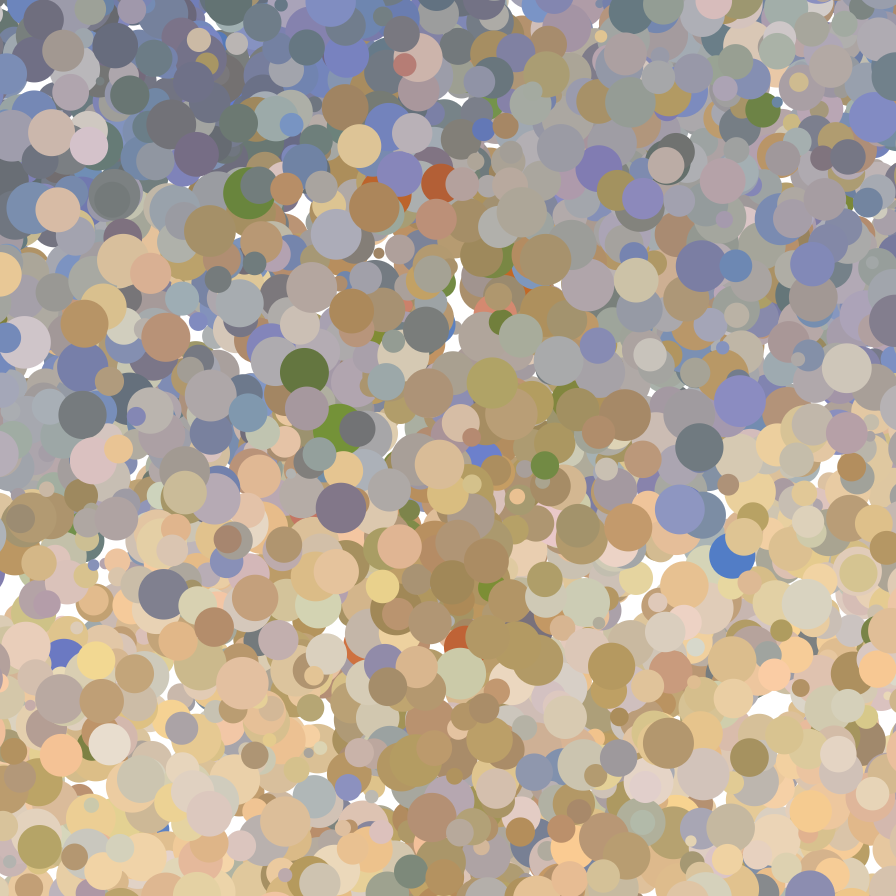
Write a WebGL 1 fragment shader that draws this pattern.

```glsl
precision highp float;
// Flat overlapping discs on white: slate blue at upper left, ochre centre, pale peach below.
uniform vec2 u_resolution;

const int LAYERS = 13;
const float CELL = 0.066;        // spacing of discs inside one layer
const float RADIUS_MIN = 0.004;
const float RADIUS_MAX = 0.0295;
const float RADIUS_SKEW = 0.5;   // below 1 favours large discs
const float LAYER_TURN = 1.7;    // rotation between layers, hides the grid
const float THINNING = 0.42;     // share of discs left out in the bright gaps
const float LOCAL_BLEND = 0.2;   // pull of each disc to its region's mean colour
const float TONE_SPREAD = 0.13;
const vec3 TINT_SPREAD = vec3(0.09, 0.06, 0.10);
const float ACCENT_SHARE = 0.008;

const vec3 PAPER = vec3(1.0);
const vec3 SLATE = vec3(0.41, 0.44, 0.47);
const vec3 PERIWINKLE = vec3(0.46, 0.52, 0.71);
const vec3 GREY = vec3(0.66, 0.65, 0.66);
const vec3 OCHRE = vec3(0.69, 0.57, 0.38);
const vec3 PEACH = vec3(0.91, 0.78, 0.58);
const vec3 PALE = vec3(0.85, 0.80, 0.74);
const vec3 OLIVE = vec3(0.46, 0.52, 0.24);
const vec3 RUST = vec3(0.76, 0.42, 0.20);
const vec3 BLUE = vec3(0.38, 0.50, 0.78);
const vec3 ROSE = vec3(0.76, 0.50, 0.44);

vec4 hash4(vec3 p) {
  vec4 q = fract(p.xyzx * vec4(0.1031, 0.1030, 0.0973, 0.1099));
  q += dot(q, q.wzxy + 33.33);
  return fract((q.xxyz + q.yzzw) * q.zywx);
}

// Layered sines, roughly -1 to 1
float wave(vec2 p) {
  return 0.6 * sin(7.0 * p.x + 2.0 * sin(5.0 * p.y)) * cos(8.0 * p.y + 1.3)
       + 0.4 * sin(17.0 * p.x - 11.0 * p.y + 0.7);
}

// Broad colour regions: x = dark corner, y = warm column, z = light lower part
vec3 regions(vec2 p) {
  float wobble = 0.05 * wave(p);
  float dark = smoothstep(0.48, 0.12, length((p - vec2(0.08, 1.03)) * vec2(0.8, 1.3)) + wobble);
  float offset = (p.x - 0.52 + wobble) / 0.17;
  float column = exp(-offset * offset) * smoothstep(1.05, 0.7, p.y);
  float light = smoothstep(0.52, 0.25, p.y - 0.12 * p.x + wobble);
  return vec3(dark, column, light);
}

vec3 accentColour(float pick) {
  if (pick < 0.5) return OLIVE;
  if (pick < 0.66) return RUST;
  if (pick < 0.84) return BLUE;
  return ROSE;
}

// Weighted random choice from the palette, drawn towards the weighted mean
vec3 paletteColour(vec2 p, vec3 region, float pick) {
  float dark = region.x;
  float column = region.y;
  float low = region.z;
  float light = low * (1.0 - 0.75 * column);
  float band = smoothstep(0.14, 0.0, abs(p.y - 0.7)) * smoothstep(0.5, 0.1, p.x);
  float slate = 0.01 + 0.75 * dark + 0.09 * (1.0 - low);
  float periwinkle = 0.03 + 0.45 * dark + 0.17 * (1.0 - low) * (1.0 - column);
  float grey = (0.18 + 0.37 * (1.0 - low)) * (1.0 - 0.6 * dark);
  float ochre = (0.09 + 0.55 * column + 0.1 * low) * (1.0 - 0.8 * dark);
  float peach = 0.03 + 0.62 * light + 0.2 * band;
  float pale = 0.05 + 0.45 * light;
  float total = slate + periwinkle + grey + ochre + peach + pale;
  vec3 mean = (slate * SLATE + periwinkle * PERIWINKLE + grey * GREY
             + ochre * OCHRE + peach * PEACH + pale * PALE) / total;
  float t = pick * total;
  vec3 chosen = PALE;
  if ((t -= slate) < 0.0) chosen = SLATE;
  else if ((t -= periwinkle) < 0.0) chosen = PERIWINKLE;
  else if ((t -= grey) < 0.0) chosen = GREY;
  else if ((t -= ochre) < 0.0) chosen = OCHRE;
  else if ((t -= peach) < 0.0) chosen = PEACH;
  return mix(chosen, mean, LOCAL_BLEND);
}

vec3 discColour(vec2 centre, vec3 id) {
  vec4 choice = hash4(id + 37.0);
  vec4 vary = hash4(id + 71.0) - 0.5;
  vec3 region = regions(centre);
  vec3 colour = paletteColour(centre, region, choice.x);
  float accents = ACCENT_SHARE + 0.07 * region.y * (1.0 - region.z);
  if (choice.y < accents) colour = accentColour(choice.z);
  return clamp(colour * (1.0 + TONE_SPREAD * vary.w) + TINT_SPREAD * vary.xyz, 0.0, 1.0);
}

void main() {
  float side = min(u_resolution.x, u_resolution.y);
  vec2 uv = gl_FragCoord.xy / side;
  vec3 colour = PAPER;
  for (int layer = 0; layer < LAYERS; layer++) {
    float depth = float(layer);
    float c = cos(depth * LAYER_TURN);
    float s = sin(depth * LAYER_TURN);
    mat2 turn = mat2(c, s, -s, c);
    vec2 shift = vec2(40.37, 50.71) + depth * vec2(3.19, 5.43);
    vec2 cell = floor(turn * uv / CELL + shift);
    // One jittered disc in each neighbouring cell
    for (int j = -1; j <= 1; j++) {
      for (int i = -1; i <= 1; i++) {
        vec3 id = vec3(cell + vec2(float(i), float(j)), depth * 7.0 + 1.0);
        vec4 rnd = hash4(id);
        vec2 centre = (id.xy + rnd.xy - shift) * CELL * turn;
        float radius = mix(RADIUS_MIN, RADIUS_MAX, pow(rnd.z, RADIUS_SKEW));
        float cover = clamp(0.5 - (length(uv - centre) - radius) * side, 0.0, 1.0);
        if (cover > 0.0) {
          float gap = regions(centre).z * smoothstep(0.1, 0.6, wave(centre * 1.6));
          if (rnd.w > THINNING * gap) colour = mix(colour, discColour(centre, id), cover);
        }
      }
    }
  }
  gl_FragColor = vec4(colour, 1.0);
}
```
